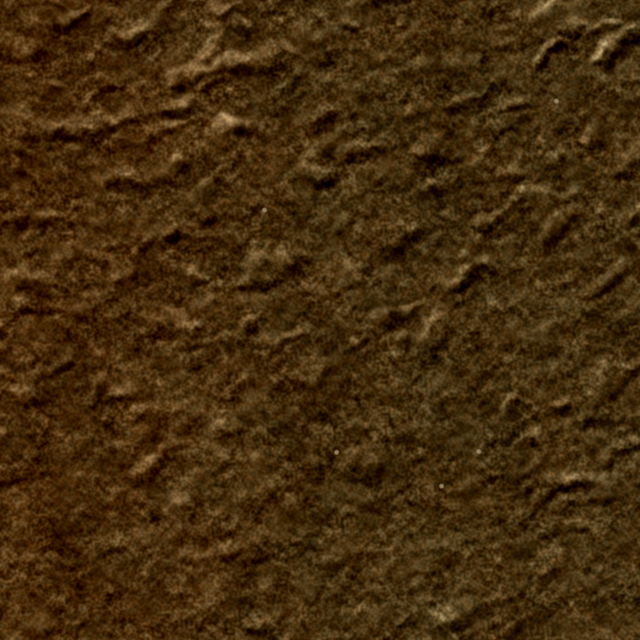
Write a Shadertoy shader that draws this texture.

```glsl
// Dark brown soil under low light from above: irregular ridges and lumps carry
// blotches, clods and grain. Layers of gradient noise, some embossed towards
// the light, are summed to a shade that is mapped to an earthy colour ramp.

const vec2 LIGHT_DIR = vec2(-0.25, 0.97);

// Two random values in 0..1 for an integer cell
vec2 hash2(vec2 cell) {
    uvec2 v = uvec2(ivec2(cell)) * 1664525u + 1013904223u;
    for (int i = 0; i < 2; i++) {
        v.x += v.y * 1664525u;
        v.y += v.x * 1664525u;
        v ^= v >> 16u;
    }
    return vec2(v & 65535u) / 65535.0;
}

float cornerSlope(vec2 cell, vec2 corner, vec2 local) {
    float angle = 6.2832 * hash2(cell + corner).x;
    return dot(vec2(cos(angle), sin(angle)), local - corner);
}

float gradientNoise(vec2 p) {
    vec2 cell = floor(p);
    vec2 f = p - cell;
    vec2 fade = f * f * f * (f * (f * 6.0 - 15.0) + 10.0);
    float low = mix(cornerSlope(cell, vec2(0, 0), f), cornerSlope(cell, vec2(1, 0), f), fade.x);
    float high = mix(cornerSlope(cell, vec2(0, 1), f), cornerSlope(cell, vec2(1, 1), f), fade.x);
    return mix(low, high, fade.y);
}

vec2 noisePair(vec2 p) {
    return vec2(gradientNoise(p), gradientNoise(p + 37.0));
}

vec2 rotate(vec2 p, float angle) {
    float c = cos(angle), s = sin(angle);
    return vec2(c * p.x - s * p.y, s * p.x + c * p.y);
}

// Slope of plain noise along the light, sampled a fraction of a cell apart
float embossNoise(vec2 p, float reach) {
    vec2 shift = LIGHT_DIR * reach;
    return gradientNoise(p - shift) - gradientNoise(p + shift);
}

// Isolated bumps rising out of flat ground
float bumpHeight(vec2 p) {
    return smoothstep(0.13, 0.48, gradientNoise(p));
}

float embossBumps(vec2 p, float reach) {
    vec2 shift = LIGHT_DIR * reach;
    return bumpHeight(p - shift) - bumpHeight(p + shift);
}

// Level on the left, climbing to the right, roughened at two scales
vec2 bendGround(vec2 p) {
    float climb = 0.12 * p.x + 0.14 * p.x * p.x;
    vec2 bent = vec2(p.x, p.y - climb);
    return bent + 0.022 * noisePair(p * 13.0 + 31.0) + 0.010 * noisePair(p * 42.0 + 11.0);
}

// Rare pale specks, one at most per grid cell
float paleSpecks(vec2 p, float cells, float share, float radius) {
    vec2 cell = floor(p * cells);
    vec2 center = (cell + 0.2 + 0.6 * hash2(cell + 71.0)) / cells;
    float present = step(hash2(cell + 193.0).x, share);
    return present * (1.0 - smoothstep(0.3 * radius, radius, length(p - center)));
}

// Large forms: embossed ridges and lumps over soft blotches
float reliefShade(vec2 p) {
    vec2 ground = bendGround(p);
    float strength = mix(0.6, 1.15, smoothstep(0.1, 0.8, p.y));
    strength *= 1.0 + 1.2 * gradientNoise(p * 5.0 + 53.0);

    float ridges = embossBumps(ground * vec2(11.0, 21.0) + 5.0, 0.19);
    float lumps = embossBumps(ground * vec2(23.0, 30.0) + 87.0, 0.2);
    float clods = embossNoise(ground * vec2(37.0, 45.0) + 140.0, 0.25);
    float blotches = gradientNoise(ground * vec2(14.0, 20.0) + 330.0);
    float stains = gradientNoise(rotate(p, 0.5) * 33.0 + 370.0);
    float patches = gradientNoise(p * 5.0 + 620.0);
    return strength * (1.9 * ridges + 1.5 * lumps)
         + 1.2 * clods + 1.0 * blotches + 1.1 * stains + 0.7 * patches;
}

// Small forms: turned against each other so that no direction shows
float grainShade(vec2 p) {
    float crumbs = embossNoise(rotate(p, 0.35) * 66.0 + 260.0, 0.25);
    float grains = gradientNoise(rotate(p, 1.1) * 98.0 + 400.0);
    float dust = gradientNoise(rotate(p, 0.7) * 185.0 + 510.0);
    float coarseness = 1.0 + 0.8 * gradientNoise(p * 24.0 + 570.0);
    return coarseness * (1.1 * crumbs + 1.5 * grains + 1.6 * dust);
}

// Black-brown through umber to dull tan
vec3 soilColor(float shade) {
    float red = 0.261 + 0.080 * shade + 0.004 * shade * shade;
    float green = 0.93 * red - 0.075;
    float blue = 0.8 * (red - 0.212);
    return max(vec3(red, green, blue), 0.0);
}

void mainImage(out vec4 fragColor, in vec2 fragCoord) {
    vec2 p = fragCoord / iResolution.y;
    vec3 color = soilColor(reliefShade(p) + grainShade(p));

    // Slightly redder on the left, olive on the right, with mottled tints
    float warmth = mix(0.020, -0.012, smoothstep(0.0, 0.7, p.x));
    warmth += 0.035 * gradientNoise(rotate(p, 0.9) * 80.0 + 710.0);
    warmth += 0.02 * gradientNoise(p * 11.0 + 830.0);
    float tint = 0.04 * gradientNoise(rotate(p, 0.4) * 105.0 + 950.0);
    color += warmth * vec3(0.8, -0.2, -0.5) + tint * vec3(-0.3, 0.2, 0.6);

    float speck = paleSpecks(p, 11.0, 0.03, 0.0055);
    color = mix(color, vec3(0.66, 0.60, 0.47), 0.8 * speck);
    fragColor = vec4(clamp(color, 0.0, 1.0), 1.0);
}
```
